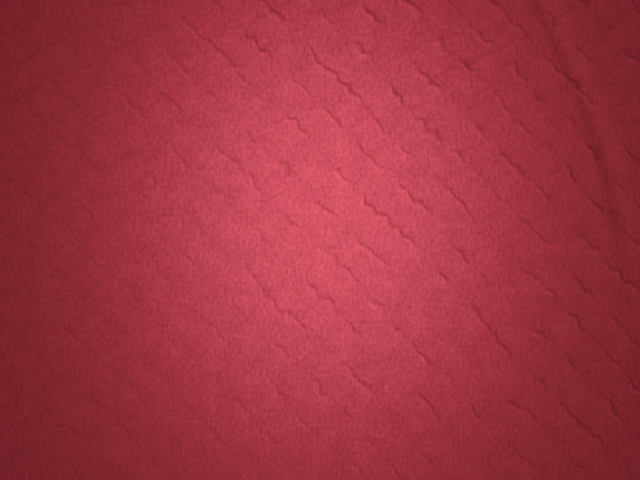
Reproduce this texture procedurally as a WebGL 2 fragment shader.

```glsl
#version 300 es
precision highp float;
// Red quilted knit fabric: soft central light, wavy diagonal creases, one fold and fine glints.

uniform vec2 u_resolution;
out vec4 outColor;

// Colours from shade to light
const vec3 SHADE = vec3(0.46, 0.13, 0.16);
const vec3 BODY  = vec3(0.62, 0.197, 0.238);
const vec3 LIGHT = vec3(0.79, 0.30, 0.36);

// Lighting, in units of canvas height
const vec2  GLOW_CENTER  = vec2(0.68, 0.56);
const vec2  GLOW_STRETCH = vec2(1.0, 0.8);
const float GLOW_RADIUS  = 0.495;
const float GLOW_GAIN    = 1.25;
const float GLOW_FLOOR   = -0.10;

// Quilting creases
const float CREASE_SPACING = 0.072;
const float CREASE_WIDTH   = 0.0038;
const float CREASE_DEPTH   = 0.30;
const float CROSS_DEPTH    = 0.10;
const float TOOTH_LENGTH   = 0.036;
const float TOOTH_HEIGHT   = 0.010;

// Surface texture
const vec2  RIB_FREQ     = vec2(190.0, 65.0);
const float RIB_GAIN     = 0.17;
const float GRAIN_FREQ   = 135.0;
const float GRAIN_GAIN   = 0.19;
const float BLOTCH_FREQ  = 26.0;
const float BLOTCH_GAIN  = 0.12;
const float GLINT_CELL   = 0.009;
const float GLINT_RADIUS = 0.0016;
const float GLINT_SHARE  = 0.07;
const float GLINT_GAIN   = 0.40;
const float FOLD_DEPTH   = 0.22;

vec3 hash3(vec2 cell) {
  uvec3 h = uvec3(ivec3(ivec2(cell), 17)) * 1664525u + 1013904u;
  for (int i = 0; i < 2; i++) {
    h.x += h.y * h.z; h.y += h.z * h.x; h.z += h.x * h.y;
    h ^= h >> 16u;
  }
  return vec3(h & 65535u) / 65535.0;
}

float gradientDot(vec2 cell, vec2 offset) {
  float angle = 6.2832 * hash3(cell).x;
  return dot(vec2(cos(angle), sin(angle)), offset);
}

float gradientNoise(vec2 p) {
  vec2 i = floor(p), f = p - i;
  vec2 s = f * f * f * (f * (f * 6.0 - 15.0) + 10.0);
  vec2 e = vec2(1.0, 0.0);
  return mix(mix(gradientDot(i, f), gradientDot(i + e.xy, f - e.xy), s.x),
             mix(gradientDot(i + e.yx, f - e.yx), gradientDot(i + 1.0, f - 1.0), s.x), s.y);
}

float bell(float x) { return exp(-x * x); }

// Broken, toothed parallel creases: a dark groove with a lit lip beside it
float creases(vec2 p, float angle, float seed) {
  vec2 along = vec2(cos(angle), sin(angle));
  float v = dot(p, along);
  float u = dot(p, vec2(-along.y, along.x));
  u += 0.022 * gradientNoise(p * 6.0 + seed) + 0.011 * gradientNoise(p * 34.0 + seed);
  float row = floor(u / CREASE_SPACING);
  float tooth = abs(fract(v / TOOTH_LENGTH + hash3(vec2(row, seed)).x) - 0.5) - 0.25;
  float d = u - (row + 0.5) * CREASE_SPACING + TOOTH_HEIGHT * tooth;
  float presence = smoothstep(-0.22, 0.28, gradientNoise(vec2(v * 17.0, row * 3.37 + seed)));
  float groove = bell(d / CREASE_WIDTH);
  float lip = bell((d + 2.3 * CREASE_WIDTH) / (1.6 * CREASE_WIDTH));
  float puff = bell(d / (0.25 * CREASE_SPACING));
  return presence * (0.45 * lip - groove) - 0.14 * puff;
}

// Long curved fold falling from the upper right edge
float fold(vec2 p) {
  float drop = 1.0 - p.y;
  float d = p.x - (1.11 + 0.55 * drop - 0.38 * drop * drop);
  float fade = 1.0 - smoothstep(0.35, 0.75, drop);
  return fade * (0.45 * bell((d - 0.025) / 0.022) - bell(d / 0.014));
}

// Sparse bright specks of thread
float glints(vec2 p) {
  vec2 cell = floor(p / GLINT_CELL);
  vec3 h = hash3(cell + 300.0);
  vec2 center = (cell + 0.25 + 0.5 * h.xy) * GLINT_CELL;
  float strength = smoothstep(1.0 - GLINT_SHARE, 1.0, h.z);
  return strength * bell(length(p - center) / GLINT_RADIUS);
}

void main() {
  vec2 p = gl_FragCoord.xy / u_resolution.y;

  // Central glow with dark corners
  float r = length((p - GLOW_CENTER) * GLOW_STRETCH);
  float tone = GLOW_GAIN * bell(r / GLOW_RADIUS) + GLOW_FLOOR;
  float visibility = 0.55 + 0.45 * clamp(tone, 0.0, 1.0);

  // Creases bend steeper to the right and fade toward the lower left
  vec2 bent = p + vec2(0.06 * p.x * p.x, 0.0);
  float reach = mix(0.35, 1.0, smoothstep(0.35, 1.1, p.x + 0.35 * p.y));
  float relief = CREASE_DEPTH * reach * creases(bent, -0.75, 5.0);
  relief += CROSS_DEPTH * smoothstep(0.3, 0.9, p.y) * creases(p, 0.48, 41.0);
  relief += FOLD_DEPTH * fold(p);

  // Knit ribs, grain and soft mottling
  float knit = RIB_GAIN * gradientNoise(p * RIB_FREQ);
  knit += GRAIN_GAIN * gradientNoise(p * GRAIN_FREQ + 90.0);
  knit += BLOTCH_GAIN * gradientNoise(p * BLOTCH_FREQ + 30.0);
  knit += GLINT_GAIN * mix(1.0, 0.35, smoothstep(0.4, 0.9, p.y)) * glints(p);

  tone += visibility * (relief + knit);
  vec3 color = tone < 0.5 ? mix(SHADE, BODY, 2.0 * tone) : mix(BODY, LIGHT, 2.0 * tone - 1.0);
  outColor = vec4(clamp(color, 0.0, 1.0), 1.0);
}
```
